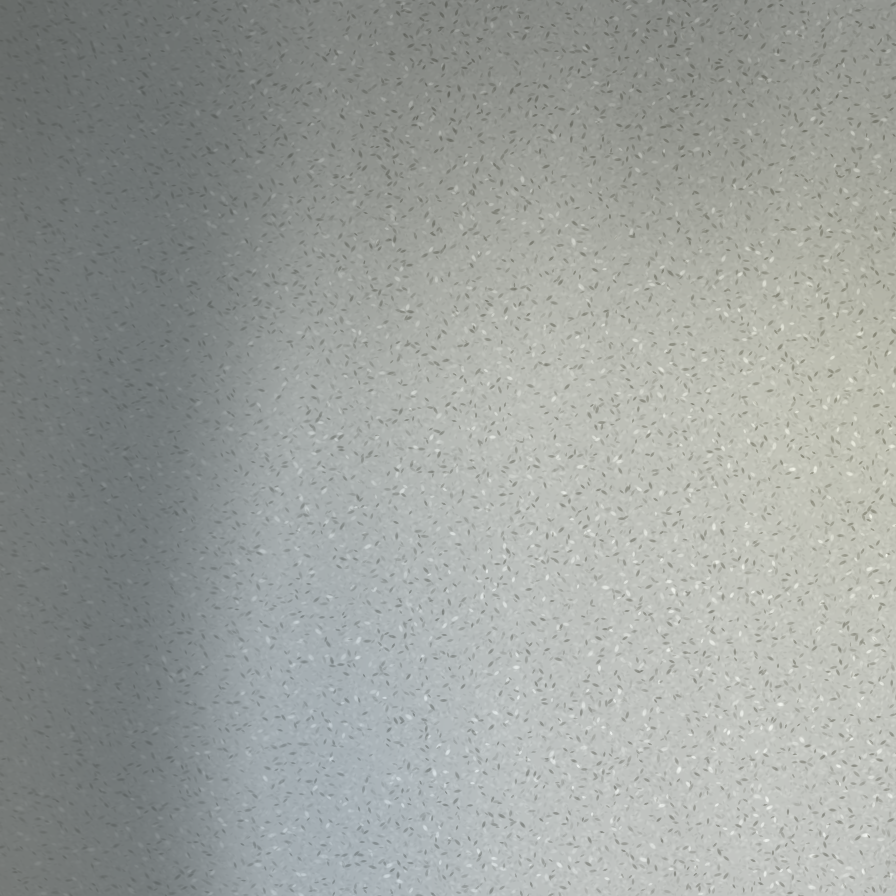
Give the GLSL for this texture, as a WebGL 2 fragment shader.

```glsl
#version 300 es
precision highp float;
// Speckled grey sheet under soft uneven light: a smooth shaded ground
// with cool and warm tints, covered by layers of tiny elongated flecks
// scattered one per cell on jittered grids.
uniform vec2 u_resolution;
out vec4 fragColor;

const vec3 COOL = vec3(-0.030, 0.000, 0.036);
const vec3 WARM = vec3(0.012, 0.005, -0.032);
const vec3 NEUTRAL = vec3(-0.003, 0.008, -0.004);

vec3 hash3(vec2 cell, float seed) {
  vec3 p = fract(vec3(cell.xyx) * vec3(0.1031, 0.1030, 0.0973) + seed * 0.137);
  p += dot(p, p.yxz + 33.33);
  return fract((p.xxy + p.yzz) * p.zyx);
}

// Soft round patch of light, one at its centre.
float glow(vec2 p, vec2 centre, vec2 radius) {
  vec2 d = (p - centre) / radius;
  return exp(-dot(d, d));
}

// Slow wavering from layered sines.
float waver(vec2 p) {
  return 0.5 * sin(p.x * 23.0 + 1.5 * sin(p.y * 4.0))
       + 0.3 * sin(p.x * 47.0 - p.y * 5.0 + 1.0)
       + 0.2 * sin(p.y * 19.0 + p.x * 9.0);
}

// Coverage of scattered flecks; halfSize is in cells, tilt in radians.
float flecks(vec2 p, float cells, float density, vec2 halfSize,
             float tilt, float spread, float blur, float seed) {
  vec2 grid = p * cells;
  vec2 home = floor(grid);
  float cover = 0.0;
  for (int j = -1; j <= 1; j++) {
    for (int i = -1; i <= 1; i++) {
      vec2 cell = home + vec2(i, j);
      vec3 place = hash3(cell, seed);
      vec3 form = hash3(cell, seed + 5.0);
      float angle = tilt + spread * (form.x - 0.5);
      vec2 d = grid - cell - place.xy;
      vec2 axis = vec2(cos(angle), sin(angle));
      vec2 q = vec2(dot(d, axis), dot(d, vec2(-axis.y, axis.x)));
      q /= halfSize * mix(0.65, 1.25, form.y);
      float body = 1.0 - smoothstep(1.0 - blur, 1.0 + blur, length(q));
      float strength = step(place.z, density) * mix(0.3, 1.0, form.z);
      cover = max(cover, body * strength);
    }
  }
  return cover;
}

// Brightness of the ground: dim left side and top, bright lower right.
float shade(vec2 p) {
  float bend = 0.03 * sin(p.y * 5.0 + 0.6);
  float side = 0.55 * smoothstep(0.17, 0.34, p.x + bend)
             + 0.45 * smoothstep(0.05, 0.68, p.x);
  float fall = smoothstep(0.48, 1.04, p.y + 0.05 * sin(p.x * 7.0));
  float light = 0.465 + 0.275 * side * (1.0 - 0.80 * fall);
  light -= 0.05 * glow(p, vec2(0.0, 1.0), vec2(0.22, 0.25));
  light -= 0.03 * glow(p, vec2(0.74, 0.82), vec2(0.12, 0.16));
  light += 0.06 * glow(p, vec2(1.0, 0.92), vec2(0.18, 0.30));
  light += 0.025 * glow(p, vec2(0.90, 0.12), vec2(0.35, 0.30));
  return light + 0.006 * waver(p);
}

vec3 tint(vec2 p) {
  float cool = 0.85 * glow(p, vec2(0.38, 0.08), vec2(0.20, 0.38))
             + 0.40 * glow(p, vec2(0.16, 0.55), vec2(0.20, 0.55));
  float warm = glow(p, vec2(1.0, 0.56), vec2(0.24, 0.36))
             + 0.45 * glow(p, vec2(0.58, 0.66), vec2(0.30, 0.28));
  return NEUTRAL + COOL * cool + WARM * warm;
}

void main() {
  vec2 p = gl_FragCoord.xy / min(u_resolution.x, u_resolution.y);
  float light = shade(p);
  vec3 color = vec3(light) + tint(p);

  // Flecks lie slanted and faint on the left, crisp and free on the right.
  float clear = smoothstep(0.0, 0.55, p.x);
  float blur = mix(0.8, 0.5, clear);
  float tilt = mix(-0.45, 0.15, clear);
  float spread = mix(1.6, 3.0, clear);
  float contrast = light * mix(0.55, 1.0, clear);

  // Fine grain, then distinct dark and pale chips.
  float grainDark = flecks(p, 190.0, 0.60, vec2(0.46, 0.24), tilt, spread, 0.8, 1.0);
  float grainPale = flecks(p, 170.0, 0.55, vec2(0.46, 0.26), tilt, spread, 0.8, 2.0);
  float darkChip = flecks(p, 112.0, 0.48, vec2(0.36, 0.15), tilt, spread, blur, 3.0);
  float paleChip = flecks(p, 84.0, 0.24, vec2(0.27, 0.14), tilt, spread, blur, 4.0);

  color += contrast * 0.065 * (grainPale - grainDark);
  color -= contrast * darkChip * vec3(0.25, 0.255, 0.27);
  color += contrast * 0.20 * paleChip;
  fragColor = vec4(clamp(color, 0.0, 1.0), 1.0);
}
```
